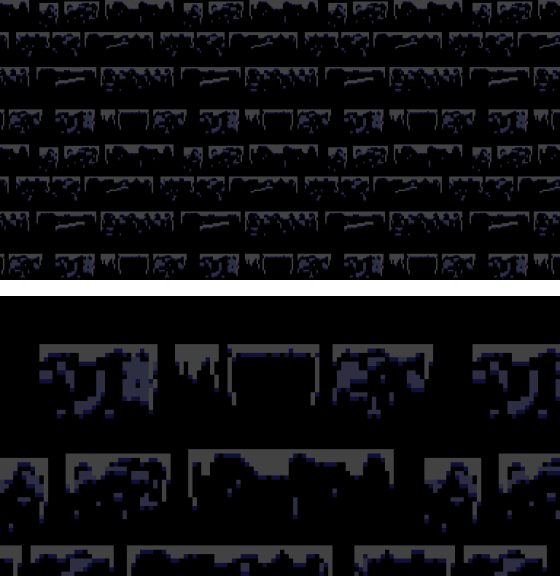
Top: the whole. Bottom: its middle third, enlarged.
This pattern is drawn by a Shadertoy shader. Its source:

```glsl
const float GRID_ROWS = 192.0;  // cells over the canvas height
const float PERIOD = 99.0;      // cells in one repeat, both ways
const int STONES = 12;

const vec3 GREY = vec3(0.26);
const vec3 CHIP = vec3(0.18, 0.18, 0.26);
const vec3 NAVY = vec3(0.06, 0.06, 0.22);

// left edge, width, top edge, depth of the ragged rim
const vec4 SHAPE[STONES] = vec4[](
    vec4(27, 13, 2, 4), vec4(44, 24, 1, 6), vec4(72, 47, 0, 5),
    vec4(11, 23, 22, 2), vec4(36, 19, 22, 2), vec4(58, 47, 22, 3),
    vec4(25, 41, 46, 2), vec4(69, 50, 46, 4),
    vec4(38, 27, 75, 3), vec4(69, 10, 75, 7), vec4(81, 21, 75, 1), vec4(6, 23, 75, 2));

// left side length, right side length, speckle amount, crack length
const vec4 WEAR[STONES] = vec4[](
    vec4(1, 13, 0.40, 0), vec4(9, 11, 0.30, 0), vec4(13, 8, 0.12, 0),
    vec4(5, 11, 0.25, 0), vec4(4, 5, 0.22, 0), vec4(9, 11, 0.10, 15),
    vec4(8, 7, 0.08, 20), vec4(13, 13, 0.32, 0),
    vec4(2, 15, 0.55, 0), vec4(7, 10, 0.10, 0), vec4(14, 14, 0.06, 0), vec4(3, 8, 0.36, 0));

float hash(vec2 p) {
    vec3 q = fract(p.xyx * vec3(0.1031, 0.1030, 0.0973));
    q += dot(q, q.yzx + 33.33);
    return fract((q.x + q.y) * q.z);
}

float valueNoise(vec2 p) {
    vec2 i = floor(p), f = fract(p);
    f = f * f * (3.0 - 2.0 * f);
    return mix(mix(hash(i), hash(i + vec2(1, 0)), f.x),
               mix(hash(i + vec2(0, 1)), hash(i + vec2(1, 1)), f.x), f.y);
}

// Lit rim: ragged top band, bevelled corners and stepped sides
bool isRim(vec2 cell, float width, float depth, vec2 sides, float seed) {
    float ragged = smoothstep(0.4, 0.9, valueNoise(vec2(cell.x / 3.5, seed)));
    float edge = min(cell.x, width - 1.0 - cell.x);
    float bevel = max(0.0, 3.0 - edge) * step(2.0, depth) * 0.7;
    if (cell.y < 1.0 + max(depth * ragged, bevel)) return true;

    float wobble = floor(valueNoise(vec2(cell.y / 4.0, seed + 7.0)) * 1.8);
    bool left = cell.x == wobble && cell.y < sides.x;
    bool right = width - 1.0 - cell.x == wobble && cell.y < sides.y;
    return left || right;
}

// Loose flecks that thin out downwards
bool isSpeckle(vec2 cell, float amount, float seed) {
    float fade = 1.0 - cell.y / 16.0;
    float grain = valueNoise(cell / 2.2 + seed * 17.0);
    return cell.y > 2.0 && fade > 0.0 && grain > 1.0 - amount * (0.4 + 0.8 * fade);
}

// Stepped crack rising to the right
bool isCrack(vec2 cell, float width, float span, float seed) {
    float along = (cell.x - 0.3 * width) / max(span, 1.0);
    if (span < 1.0 || along < 0.0 || along > 1.0) return false;
    float rise = floor(along * 3.0 + valueNoise(vec2(cell.x / 4.0, seed)));
    float below = cell.y - (10.0 - rise);
    return below >= 0.0 && below < 1.0 + step(18.0, span);
}

// 0 is bare, 1 is fleck, 2 is rim or crack
int stoneLayer(vec2 cell, vec4 shape, vec4 wear, float seed) {
    if (isRim(cell, shape.y, shape.w, wear.xy, seed)) return 2;
    if (isCrack(cell, shape.y, wear.w, seed)) return 2;
    return isSpeckle(cell, wear.z, seed) ? 1 : 0;
}

vec3 cellColour(vec2 cell) {
    vec3 colour = vec3(0.0);
    for (int i = 0; i < STONES; i++) {
        vec4 shape = SHAPE[i];
        vec2 local = mod(cell - shape.xz, PERIOD);
        if (local.x >= shape.y || local.y > 17.0) continue;

        float seed = float(i) * 3.0 + 1.0;
        int layer = stoneLayer(local, shape, WEAR[i], seed);
        if (layer == 2) colour = GREY;
        else if (layer == 1) colour = CHIP;
        else if (local.y > 0.0 && hash(local + seed) < 0.75) {
            // Shadow beneath a lit cell
            int above = stoneLayer(local - vec2(0, 1), shape, WEAR[i], seed);
            if (above > 0) colour = NAVY;
        }
    }
    return colour;
}

void mainImage(out vec4 fragColor, in vec2 fragCoord) {
    float cellsPerPixel = GRID_ROWS / iResolution.y;
    vec2 p = vec2(fragCoord.x, iResolution.y - fragCoord.y) * cellsPerPixel - 0.5;

    // Blend neighbouring cells over one pixel
    vec2 cell = floor(p);
    vec2 blend = clamp((fract(p) - 0.5) / cellsPerPixel + 0.5, 0.0, 1.0);
    vec3 upper = mix(cellColour(cell), cellColour(cell + vec2(1, 0)), blend.x);
    vec3 lower = mix(cellColour(cell + vec2(0, 1)), cellColour(cell + vec2(1, 1)), blend.x);
    fragColor = vec4(mix(upper, lower, blend.y), 1.0);
}
```
